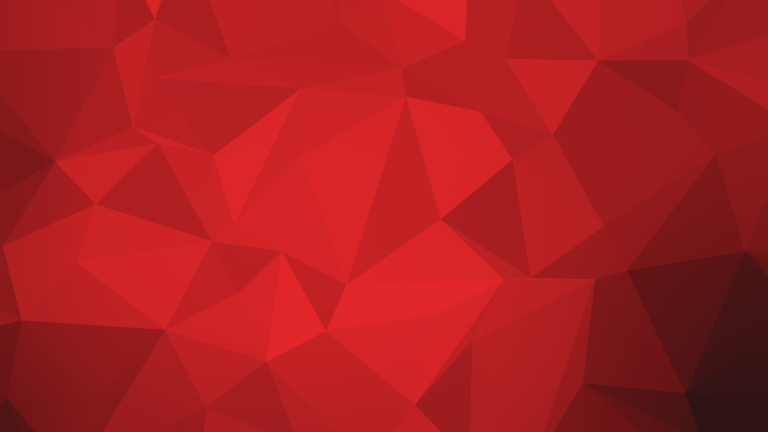
Reproduce this background procedurally as a WebGL 1 fragment shader.

```glsl
precision highp float;
// Low-poly red backdrop: a tilted grid of jittered vertices is split into
// triangles, and each facet takes a random shade around a broad light field
// that glows left of centre and sinks to near black at the lower right.

uniform vec2 u_resolution;

const float CELLS = 5.3; // grid cells per canvas height
const mat2 TILT = mat2(0.891, -0.454, 0.454, 0.891);

float hash(vec2 p) {
  vec3 q = fract(p.xyx * vec3(0.1031, 0.1030, 0.0973));
  q += dot(q, q.yzx + 33.33);
  return fract((q.x + q.y) * q.z);
}

float cross2(vec2 a, vec2 b) {
  return a.x * b.y - a.y * b.x;
}

vec2 vertexAt(vec2 id) {
  vec2 jitter = vec2(hash(id + 17.3), hash(id + 71.9)) - 0.5;
  return id + 0.86 * jitter;
}

// One at the centre, fading smoothly to zero at the given reach.
float falloff(float d, float reach) {
  return 1.0 - smoothstep(0.0, reach, d);
}

// Red level of the light field at a grid position.
float lightField(vec2 gridPos) {
  vec2 uv = gridPos * TILT / CELLS;
  uv.x *= u_resolution.y / u_resolution.x;
  float level = 0.735;
  level += 0.075 * falloff(length((uv - vec2(0.40, 0.48)) * vec2(1.0, 0.8)), 0.42);
  level -= 0.17 * falloff(uv.x, 0.14);
  level -= 0.14 * smoothstep(0.55, 1.0, uv.x);
  level -= 0.08 * falloff(uv.y, 0.2);
  level -= 0.16 * falloff(length(uv * vec2(1.0, 0.8)), 0.32);
  level -= 0.38 * falloff(length((uv - vec2(1.0, 0.08)) * vec2(1.2, 0.7)), 0.45);
  return level;
}

vec3 redShade(float level) {
  float r = clamp(level, 0.18, 0.88);
  float g = 0.078 + 0.15 * max(r - 0.4, 0.0);
  return vec3(r, g, g + 0.012 * r);
}

// Signed distance to the line a-b, positive on its left side.
float edgeDistance(vec2 p, vec2 a, vec2 b) {
  return cross2(normalize(b - a), p - a);
}

// Shade of one counter-clockwise triangle, weighted by its smooth coverage.
vec4 facet(vec2 p, vec2 a, vec2 b, vec2 c, float random, float pixel) {
  float inside = min(edgeDistance(p, a, b),
                     min(edgeDistance(p, b, c), edgeDistance(p, c, a)));
  float coverage = clamp(0.5 + inside / pixel, 0.0, 1.0);
  vec2 samplePos = mix((a + b + c) / 3.0, p, 0.35);
  float level = lightField(samplePos) * (1.0 + 0.34 * (random - 0.5));
  return vec4(redShade(level), 1.0) * coverage;
}

void main() {
  vec2 p = TILT * gl_FragCoord.xy / u_resolution.y * CELLS;
  float pixel = CELLS / u_resolution.y;
  vec4 sum = vec4(0.0);

  // Jitter can carry a facet into a neighbouring cell, so visit all nine.
  for (int j = -1; j <= 1; j++) {
    for (int i = -1; i <= 1; i++) {
      vec2 id = floor(p) + vec2(float(i), float(j));
      vec2 a = vertexAt(id);
      vec2 b = vertexAt(id + vec2(1.0, 0.0));
      vec2 c = vertexAt(id + vec2(1.0, 1.0));
      vec2 d = vertexAt(id + vec2(0.0, 1.0));

      // Choose a diagonal at random, unless only one stays in the quad.
      bool acFits = min(cross2(b - a, c - a), cross2(c - a, d - a)) > 0.0;
      bool bdFits = min(cross2(c - b, d - b), cross2(d - b, a - b)) > 0.0;
      bool useAC = acFits && (!bdFits || hash(id + 5.7) < 0.5);

      // Facets of a cell share part of their shade, so some pairs blend.
      float shared = hash(id + 131.1);
      float first = mix(shared, hash(id + 211.7), 0.65);
      float second = mix(shared, hash(id + 307.3), 0.65);
      if (useAC) {
        sum += facet(p, a, b, c, first, pixel);
        sum += facet(p, a, c, d, second, pixel);
      } else {
        sum += facet(p, b, c, d, first, pixel);
        sum += facet(p, b, d, a, second, pixel);
      }
    }
  }
  gl_FragColor = vec4(sum.rgb / max(sum.a, 0.001), 1.0);
}
```
